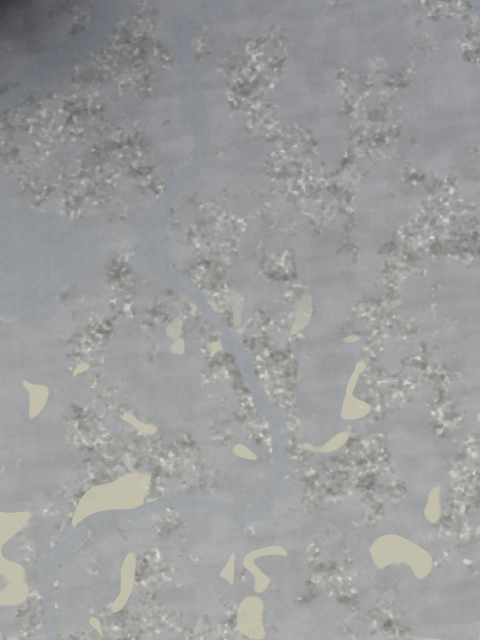
Give the GLSL for this texture, as a Shadertoy shader.

```glsl
vec2 hash2(vec2 p) {
    p = vec2(dot(p, vec2(127.1, 311.7)), dot(p, vec2(269.5, 183.3)));
    return fract(sin(p) * 43758.55);
}

mat2 rotation(float a) {
    return mat2(cos(a), sin(a), -sin(a), cos(a));
}

// Cellular noise: random site values blended by distance
float cellular(vec2 p) {
    vec2 cell = floor(p), local = fract(p);
    float sum = 0.0, total = 0.0;
    for (int y = -1; y <= 1; y++)
    for (int x = -1; x <= 1; x++) {
        vec2 offset = vec2(x, y);
        vec2 site = hash2(cell + offset);
        vec2 d = offset + site - local;
        float weight = exp(-5.0 * dot(d, d));
        sum += weight * hash2(cell + offset + 37.0).x;
        total += weight;
    }
    return sum / total;
}

// Distance to scattered slanted flakes in the lower half
float flakes(vec2 p) {
    float d = 1.0;
    for (int i = 0; i < 24; i++) {
        vec2 h = hash2(vec2(i, 5.0)), k = hash2(vec2(i, 19.0));
        vec2 center = (vec2(i % 4, i / 4) + h) * vec2(0.19, 0.1);
        vec2 q = (p - center) * rotation(0.2 + 1.3 * k.y);
        d = min(d, length(q * vec2(1.0, 1.8)) - 0.016 - 0.06 * k.x * k.x);
    }
    return d;
}

void mainImage(out vec4 fragColor, in vec2 fragCoord) {
    vec2 p = fragCoord / iResolution.y;
    vec2 warp = vec2(cellular(p * 17.0), cellular(p * 17.0 + 50.0)) - 0.5;
    vec2 w = p + 0.035 * warp;

    // Lit ground with a shadowed upper left corner
    vec3 color = mix(vec3(0.648, 0.650, 0.651), vec3(0.575, 0.584, 0.599), pow(p.y, 1.6));
    float shadow = exp(-length(vec2(p.x, 1.0 - p.y) * vec2(6.3, 7.8)));
    color -= 0.37 * shadow;

    // Smooth curved bands
    float contour = abs(cellular(w * 3.6 + 8.3) - 0.5);
    float band = 1.0 - smoothstep(0.055, 0.075, contour);
    color += band * vec3(-0.016, -0.005, 0.006);

    // Faint slanted scratches and fine mottling
    vec2 slant = p * rotation(0.16);
    float scratch = cellular(slant * vec2(10.0, 75.0)) - 0.5;
    float mottle = cellular(p * 36.0 + 3.0) - 0.5;
    color += (1.0 - 0.75 * band) * (0.034 * scratch + 0.045 * mottle);
    color += 0.022 * (cellular(p * 190.0) - 0.5);

    // Pale flakes, cut by the bands
    float flake = 1.0 - smoothstep(-0.003, 0.004, flakes(p + 0.085 * warp));
    flake *= (1.0 - band) * (1.0 - 0.7 * smoothstep(0.42, 0.56, p.y));
    color = mix(color, vec3(0.755, 0.745, 0.675), flake);

    // Crumbly patches of soft grit, broken up and mostly upright
    float patches = 0.46 * cellular(w * vec2(17.0, 10.0) + 21.0)
                  + 0.30 * cellular(p * vec2(38.0, 32.0) + 11.0)
                  + 0.24 * cellular(p * 80.0);
    float rough = smoothstep(0.46, 0.67, patches) * (1.0 - 0.9 * band);
    rough *= (1.0 - 0.85 * flake) * (1.0 - shadow);
    float grit = cellular(p * vec2(175.0, 190.0) + 4.0) + cellular(p * 140.0 + 90.0) - 1.0;
    float glint = smoothstep(0.30, 0.70, grit);
    float pits = smoothstep(0.52, 0.85, cellular(slant * vec2(34.0, 62.0) + 70.0));
    color += rough * (0.115 * grit + 0.07 * glint - 0.075 * pits + vec3(0.012, 0.008, -0.010));

    fragColor = vec4(color, 1.0);
}
```
